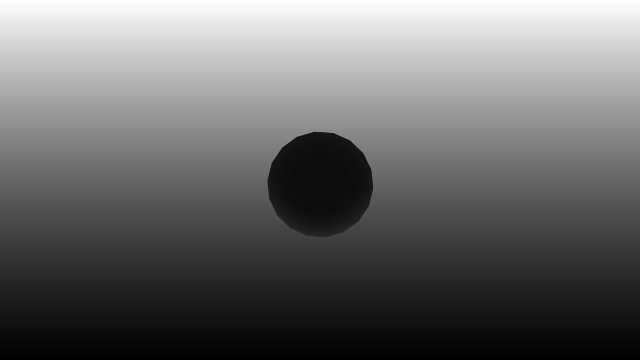
Reproduce this background procedurally as a WebGL 1 fragment shader.

```glsl
precision highp float;

uniform vec2 u_resolution;

#define BALL_HEIGHT 0.4875
#define BALL_RADIUS 0.1475
#define BALL_SIDES 18.0
#define BALL_TURN 0.28
#define SKY_LINEAR 0.6
#define CORE_SHADE 0.045
#define RIM_SHADE 0.045
#define UNDER_GLOW 0.075
#define RIM_POWER 4.0

const float TAU = 6.2831853;

// Vertical ramp, black at the floor and white at the top
float skyShade(float height) {
  return height * mix(height, 1.0, SKY_LINEAR);
}

// Signed distance to the sides of a regular polygon
float polygonDistance(vec2 p, float radius) {
  float sector = TAU / BALL_SIDES;
  float angle = atan(p.y, p.x) - BALL_TURN;
  float fromMiddle = mod(angle, sector) - 0.5 * sector;
  return length(p) * cos(fromMiddle) - radius * cos(0.5 * sector);
}

// Dark body with a soft rim, brighter underneath
float ballShade(vec2 p) {
  float rim = pow(min(length(p), 1.0), RIM_POWER);
  float under = smoothstep(-0.2, 1.0, -p.y);
  return CORE_SHADE + rim * (RIM_SHADE + UNDER_GLOW * under);
}

void main() {
  vec2 uv = gl_FragCoord.xy / u_resolution.y;
  float aspect = u_resolution.x / u_resolution.y;
  vec2 p = uv - vec2(0.5 * aspect + 0.001, BALL_HEIGHT);

  // Faceted silhouette with an edge one pixel wide
  float edge = 0.5 / u_resolution.y;
  float ballMask = 1.0 - smoothstep(-edge, edge, polygonDistance(p, BALL_RADIUS));

  float shade = mix(skyShade(uv.y), ballShade(p / BALL_RADIUS), ballMask);
  gl_FragColor = vec4(vec3(shade), 1.0);
}
```
